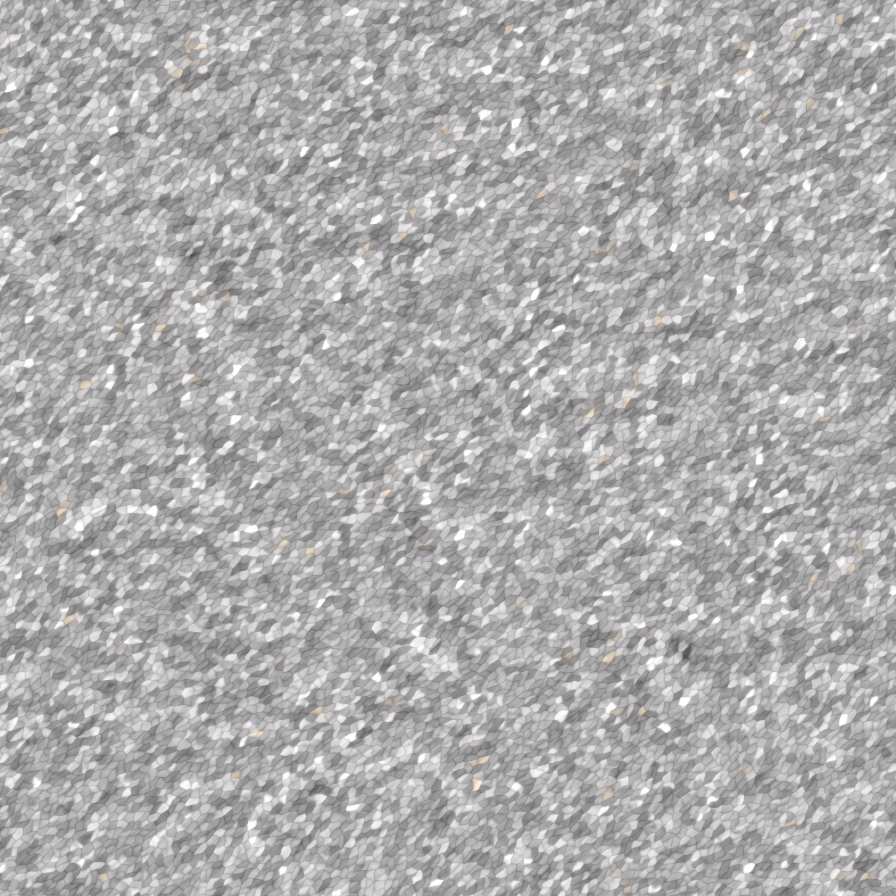
Give the GLSL for this texture, as a Shadertoy shader.

```glsl
// Grey granular stone: small slanted grains, pale ones compact and dark ones long.
// Each grain is a jittered cell point with its own stretched distance; soft weights blend
// neighbours and darken the seams. Streaks, rare peach grains and stains are added on top.

const float GRAINS_ACROSS = 108.0;
const float GRAIN_SHARPNESS = 6.5;
const float MAIN_SLANT = 0.72;
const float MEAN_TONE = 0.655;
const float SEAM_DEPTH = 0.24;
const float MEAN_PURITY = 0.72;
const vec3 STONE_TINT = vec3(1.006, 0.997, 0.998);
const vec3 PEACH_TINT = vec3(1.11, 1.01, 0.89);

float hash(vec2 p, float seed) {
    return fract(sin(dot(p, vec2(127.1, 311.7)) + seed * 74.7) * 43758.5453);
}

float valueNoise(vec2 p, float seed) {
    vec2 cell = floor(p);
    vec2 f = fract(p);
    f = f * f * (3.0 - 2.0 * f);
    float low = mix(hash(cell, seed), hash(cell + vec2(1, 0), seed), f.x);
    float high = mix(hash(cell + vec2(0, 1), seed), hash(cell + vec2(1, 1), seed), f.x);
    return mix(low, high, f.y);
}

vec2 turn(vec2 p, float angle) {
    float c = cos(angle), s = sin(angle);
    return vec2(c * p.x + s * p.y, c * p.y - s * p.x);
}

// Maps a uniform random value to a grey with a bright tail.
float grainTone(float h) {
    float x = 2.0 * h - 1.0;
    float sparkle = 0.10 * smoothstep(0.96, 1.0, h);
    return MEAN_TONE + 0.145 * x + 0.025 * x * x + 0.06 * x * x * x + sparkle;
}

// Returns the seamed grain tone in x and the share of peach grains in y.
vec2 grainLayer(vec2 uv, float slant, float peachChance) {
    vec2 p = uv * GRAINS_ACROSS;
    vec2 home = floor(p);
    vec2 sum = vec2(0.0);
    float total = 0.0;
    float strongest = 0.0;
    for (int j = -2; j <= 2; j++) {
        for (int i = -2; i <= 2; i++) {
            vec2 cell = home + vec2(i, j);
            vec2 jitter = vec2(hash(cell, 1.0), hash(cell, 2.0)) - 0.5;
            vec2 center = cell + 0.5 + 0.85 * jitter;
            float h = hash(cell, 3.0);
            float angle = slant + 0.9 * (hash(cell, 4.0) - 0.5);
            float aspect = mix(2.7, 1.4, h) + 0.5 * (hash(cell, 5.0) - 0.5);
            vec2 d = turn(p - center, angle);
            float reach = d.x * d.x / aspect + d.y * d.y * aspect;
            float weight = exp(-GRAIN_SHARPNESS * reach);
            float peach = step(1.0 - peachChance, hash(cell, 6.0)) * smoothstep(0.3, 0.7, h);
            sum += weight * vec2(grainTone(h), peach);
            total += weight;
            strongest = max(strongest, weight);
        }
    }
    total = max(total, 1e-20);
    float purity = strongest / total;
    return sum / total + vec2(SEAM_DEPTH * (purity - MEAN_PURITY), 0.0);
}

// Soft, ragged spots scattered over the canvas.
float stains(vec2 uv, float seed, int count, float radius) {
    vec2 ragged = vec2(valueNoise(uv * 55.0, seed), valueNoise(uv * 55.0, seed + 1.0)) - 0.5;
    vec2 p = uv + ragged * radius;
    float cover = 0.0;
    for (int i = 0; i < count; i++) {
        vec2 id = vec2(float(i), seed);
        vec2 center = vec2(hash(id, 7.0), hash(id, 8.0));
        float size = radius * mix(0.5, 1.0, hash(id, 9.0));
        cover = max(cover, 1.0 - smoothstep(0.3 * size, size, length(p - center)));
    }
    return cover;
}

void mainImage(out vec4 fragColor, in vec2 fragCoord) {
    vec2 uv = fragCoord / iResolution.y;

    // Slant drifts slowly; a small warp bends the grain outlines.
    float slant = MAIN_SLANT + 0.4 * (valueNoise(uv * 5.0, 11.0) - 0.5);
    vec2 bend = vec2(valueNoise(uv * 150.0, 12.0), valueNoise(uv * 150.0, 13.0)) - 0.5;
    float peachPatch = stains(uv, 21.0, 9, 0.026);
    vec2 grain = grainLayer(uv + 0.003 * bend, slant, 0.008 + 0.35 * peachPatch);

    // Fine streaks along the slant and faint broad clouds.
    vec2 streakSpace = turn(uv, MAIN_SLANT) * vec2(125.0, 260.0);
    float streak = valueNoise(streakSpace, 14.0) - 0.5;
    float cloud = valueNoise(uv * 9.0, 15.0) - 0.5;
    float tone = grain.x + 0.13 * streak + 0.02 * cloud;

    // Dark pits and pale, low-contrast smears.
    tone -= 0.15 * stains(uv, 33.0, 6, 0.018);
    tone = mix(tone, 0.70, 0.5 * stains(uv, 47.0, 2, 0.05));

    vec3 color = tone * mix(STONE_TINT, PEACH_TINT, 0.8 * grain.y);
    fragColor = vec4(clamp(color, 0.0, 1.0), 1.0);
}
```
